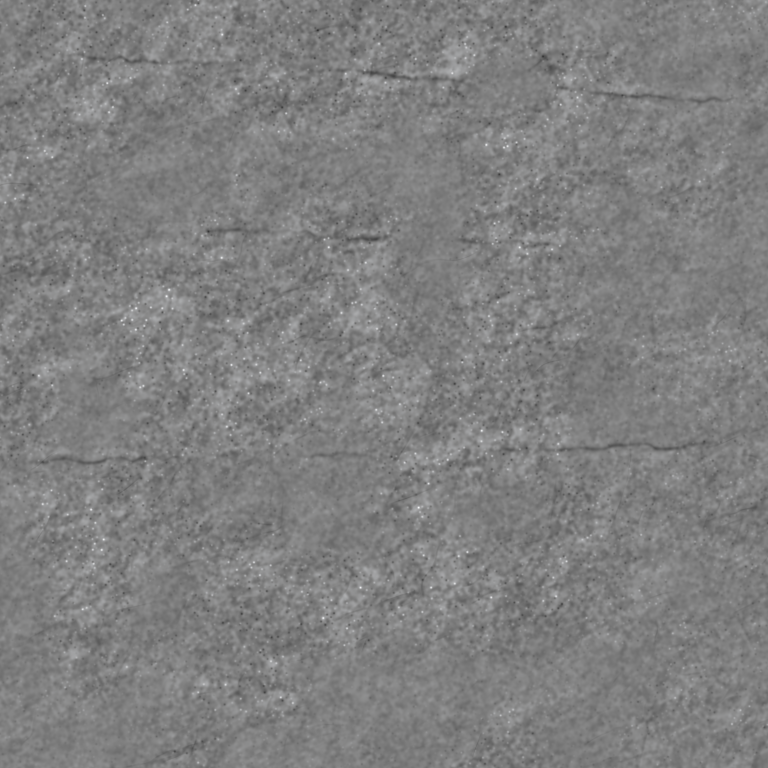
This texture is drawn by a Shadertoy shader. Its source:

```glsl
float hash(vec2 p) {
    vec3 q = fract(p.xyx * vec3(0.1031, 0.1030, 0.0973));
    q += dot(q, q.yzx + 33.33);
    return fract((q.x + q.y) * q.z);
}

float noise(vec2 p) {
    vec2 cell = floor(p), f = fract(p);
    f = f * f * (3.0 - 2.0 * f);
    return mix(mix(hash(cell), hash(cell + vec2(1, 0)), f.x),
               mix(hash(cell + vec2(0, 1)), hash(cell + vec2(1, 1)), f.x), f.y);
}

float fbm(vec2 p) {
    float sum = 0.0, amp = 0.53;
    for (int i = 0; i < 4; i++) {
        sum += amp * noise(p);
        p = mat2(1.6, 1.2, -1.2, 1.6) * p + 17.3;
        amp *= 0.5;
    }
    return sum;
}

vec2 rotate(vec2 p, float a) {
    return vec2(cos(a) * p.x + sin(a) * p.y, cos(a) * p.y - sin(a) * p.x);
}

// One soft round dot per cell, most of them faint
float spots(vec2 p, float rarity) {
    vec2 cell = floor(p);
    vec2 centre = 0.35 + 0.3 * vec2(hash(cell + 11.0), hash(cell + 57.0));
    vec2 d = fract(p) - centre;
    return pow(hash(cell + 101.0), rarity) * exp(-dot(d, d) * 17.0);
}

// Chipped stone surface: steep flakes crossed by shallow diagonal strata
float height(vec2 p) {
    return 0.6 * fbm(rotate(p, 1.15) * vec2(17.0, 30.0) + 4.0)
         + 0.5 * fbm(rotate(p, 0.3) * vec2(14.0, 32.0) + 31.0);
}

// Short broken hairlines along the middle level of a stretched noise field
float fissures(vec2 p, float angle, vec2 scale, float seed) {
    vec2 q = rotate(p, angle) * scale + seed;
    float line = 1.0 - smoothstep(0.0, 0.055, abs(fbm(q) - 0.5));
    return line * smoothstep(0.45, 0.75, noise(q * 1.7 + 9.0));
}

// Ragged, nearly level cracks with a pale lip on either side
float ledges(vec2 p) {
    float shade = 0.0;
    for (int i = 0; i < 3; i++) {
        float k = float(i);
        float y = 0.412 + 0.28 * k - 0.035 * k * (k - 1.0) + 0.03 * (p.x - 0.5) * (1.0 - 1.8 * k);
        y += 0.02 * (fbm(vec2(p.x * 9.0, k * 7.0 + 2.0)) - 0.5);
        y += 0.006 * (noise(vec2(p.x * 70.0, k * 9.0)) - 0.5);
        float d = p.y - y;
        float broken = smoothstep(0.3, 0.7, noise(vec2(p.x * 9.0, k * 5.0 + 3.0)));
        broken *= 0.25 + noise(vec2(p.x * 60.0, k * 3.0 + 40.0));
        shade -= 0.12 * broken * exp(-pow(d / 0.0026, 2.0));
        shade += 0.03 * broken * exp(-pow((abs(d) - 0.009) / 0.005, 2.0));
    }
    return shade;
}

void mainImage(out vec4 fragColor, in vec2 fragCoord) {
    vec2 p = fragCoord / iResolution.xy;
    vec2 warped = p + 0.012 * (vec2(noise(p * 25.0), noise(p * 25.0 + 50.0)) - 0.5);

    // Rough areas alternate with calm slabs, mostly towards the right
    float rough = smoothstep(0.3, 0.62, fbm(p * 9.0 + 8.0));
    rough *= 1.0 - 0.45 * smoothstep(0.7, 0.85, p.x);
    float strength = mix(0.6, 1.1, rough);

    // Light from the upper left
    float relief = height(warped) - height(warped + vec2(-0.002, 0.004));
    float value = 0.49 + 0.42 * strength * relief;

    // Small pale worn flakes in steep and shallow directions
    float steep = smoothstep(0.54, 0.7, fbm(rotate(warped, 1.15) * vec2(19.0, 36.0) + 70.0));
    float shallow = smoothstep(0.57, 0.72, fbm(rotate(warped, 0.25) * vec2(16.0, 35.0) + 120.0));
    float flakes = max(steep, shallow);
    value += 0.06 * flakes * mix(0.4, 1.0, rough);

    // Cracks
    value -= 0.05 * strength * fissures(warped, 0.32, vec2(9.0, 26.0), 12.0);
    value -= 0.045 * strength * fissures(warped, 1.2, vec2(11.0, 25.0), 43.0);
    value += ledges(p);

    // Grain, mineral glints and pits
    float grain = noise(rotate(p, 0.5) * 225.0) + noise(rotate(p, 1.3) * 170.0 + 30.0) - 1.0;
    value += 0.105 * strength * grain;
    float glint = spots(rotate(p, 0.4) * 165.0 + 90.0, 9.0);
    float pit = spots(rotate(p, 0.9) * 160.0 + 260.0, 9.0);
    value += 0.25 * glint * mix(0.15, 1.0, rough) * mix(0.6, 1.5, flakes);
    value -= 0.19 * pit * mix(0.3, 1.0, rough);

    // Highlights lean slightly cool
    vec3 stone = vec3(value) + vec3(0.0, 0.003, 0.008) * smoothstep(0.5, 0.65, value);
    fragColor = vec4(clamp(stone, 0.0, 1.0), 1.0);
}
```
